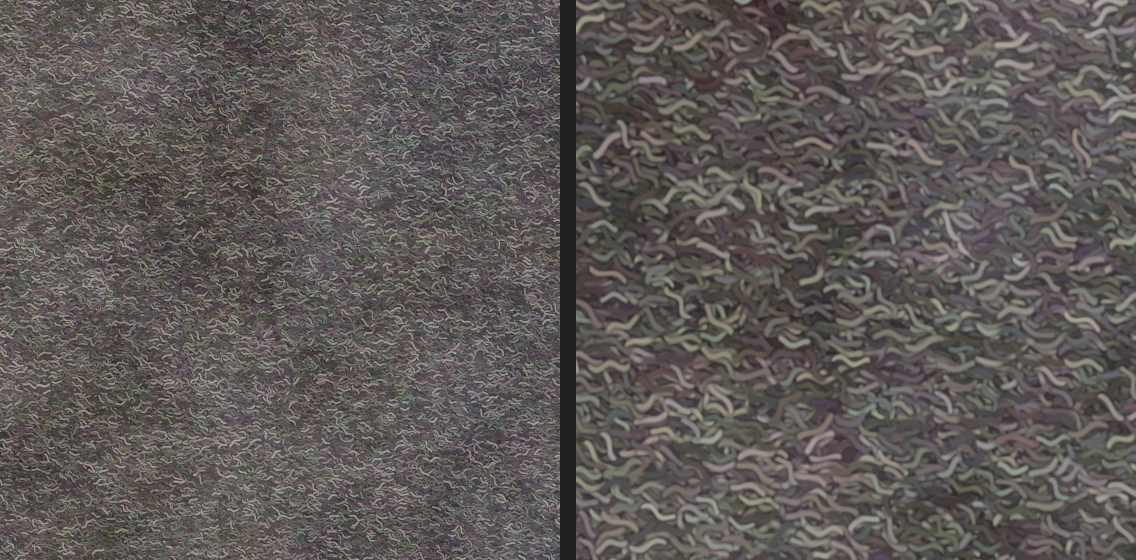
Left, the full canvas; right, a detail of the centre.
Reproduce this texture procedurally as a WebGL 1 fragment shader.

```glsl
precision highp float;
// Matted grey wool felt: layers of short, wavy, mostly level fibres are
// painted over a dark ground, each with a soft shadow around it.
// Slow noise then adds worn patches and a drift from warm to cool.
uniform vec2 u_resolution;

vec4 hash4(vec2 p) {
  vec4 q = fract(p.xyxy * vec4(0.1031, 0.1030, 0.0973, 0.1099));
  q += dot(q, q.wzxy + 33.33);
  return fract((q.xxyz + q.yzzw) * q.zywx);
}

float valueNoise(vec2 p) {
  vec2 i = floor(p);
  vec2 f = fract(p);
  f = f * f * (3.0 - 2.0 * f);
  float low = mix(hash4(i).x, hash4(i + vec2(1.0, 0.0)).x, f.x);
  float high = mix(hash4(i + vec2(0.0, 1.0)).x, hash4(i + 1.0).x, f.x);
  return mix(low, high, f.y);
}

// Distance from d to the wavy centre line of a fibre
float fibreDistance(vec2 d, float angle, float halfLength, float wave, float phase) {
  vec2 axis = vec2(cos(angle), sin(angle));
  vec2 q = vec2(dot(d, axis), dot(d, vec2(-axis.y, axis.x)));
  q.y -= 0.0018 * sin(q.x * wave + phase);
  return length(vec2(max(abs(q.x) - halfLength, 0.0), q.y));
}

// Paints one layer of scattered fibres over the colour below
vec3 paintFibres(vec3 color, vec2 p, float layer, float pixel) {
  vec2 cellSize = vec2(0.020, 0.0125);
  vec2 grid = p / cellSize + layer * vec2(7.37, 13.61);
  vec2 home = floor(grid);
  for (int y = -1; y <= 1; y++) {
    for (int x = -1; x <= 1; x++) {
      vec2 cell = home + vec2(float(x), float(y));
      vec4 place = hash4(cell + 61.7 * layer + 11.0);
      vec4 look = hash4(cell + 37.3 * layer + 503.0);
      vec2 d = (grid - cell - mix(vec2(0.15), vec2(0.85), place.xy)) * cellSize;
      float angle = -0.22 + 1.1 * (place.z + place.w - 1.0);
      float dist = fibreDistance(d, angle, mix(0.006, 0.011, look.x),
                                 mix(230.0, 400.0, look.y), 6.283 * look.z);
      float width = max(mix(0.0026, 0.0034, place.w), 1.2 * pixel);
      float shadow = 1.0 - smoothstep(0.3 * width, 1.8 * width, dist);
      float cover = 1.0 - smoothstep(0.15 * width, width, dist);

      // Olive and violet casts keep the grey from looking flat
      vec3 fibre = mix(vec3(0.29, 0.265, 0.27), vec3(0.62, 0.61, 0.575), look.w);
      fibre += (look.x - 0.5) * vec3(0.04, 0.0, -0.06);
      fibre += (look.y - 0.5) * vec3(-0.03, 0.03, -0.02);
      color = mix(color, vec3(0.21, 0.185, 0.20), 0.45 * shadow);
      color = mix(color, fibre, cover);
    }
  }
  return color;
}

void main() {
  float side = min(u_resolution.x, u_resolution.y);
  vec2 p = gl_FragCoord.xy / side;

  vec3 color = vec3(0.26, 0.235, 0.24);
  for (int i = 0; i < 8; i++) {
    color = paintFibres(color, p, float(i), 1.0 / side);
  }

  // Worn patches and faint streaks along the two thread directions
  float patches = 0.6 * valueNoise(p * vec2(5.0, 6.0) + 3.0)
                + 0.4 * valueNoise(p * vec2(14.0, 19.0) + 40.0) - 0.5;
  float streaks = valueNoise(p * vec2(90.0, 9.0) + 70.0)
                + valueNoise(p * vec2(9.0, 90.0) + 20.0) - 1.0;
  color += 0.13 * patches + 0.03 * streaks;

  // Warm on the left, cooler on the right, with small stains of colour
  float warmth = 0.5 - p.x + valueNoise(p * 7.0 + 90.0) - 0.5;
  float stain = valueNoise(p * vec2(45.0, 60.0) + 130.0) - 0.5;
  color += warmth * vec3(0.012, 0.003, -0.018);
  color += stain * vec3(0.03, -0.02, 0.02);

  gl_FragColor = vec4(clamp(color, 0.0, 1.0), 1.0);
}
```
